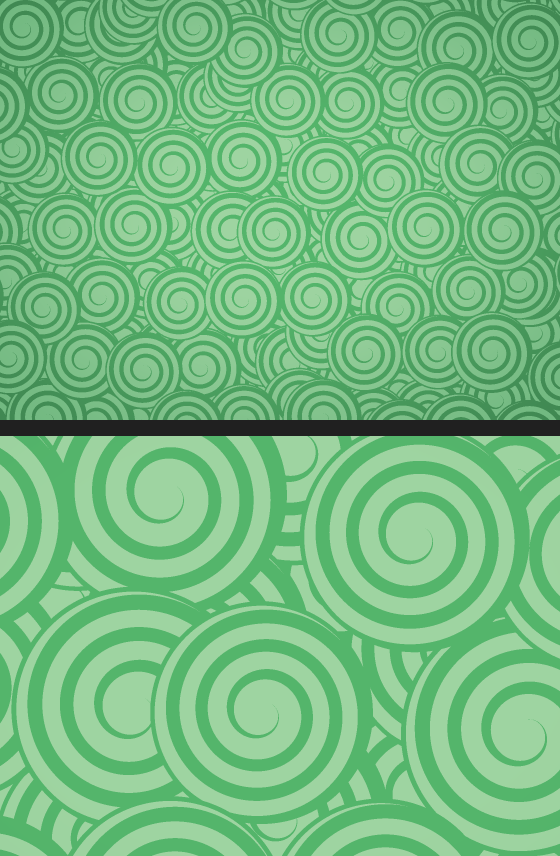
Top, the full canvas; bottom, a detail of the centre.
Write a WebGL 2 fragment shader that draws this pattern.

```glsl
#version 300 es
precision highp float;
// Overlapping two-tone green spiral discs in staggered layers, under a soft vignette.

uniform vec2 u_resolution;
out vec4 fragColor;

const float TAU = 6.283185;
const int LAYERS = 3;
const int SAMPLES = 3;                      // per axis, for edge smoothing
const vec2 SPACING = vec2(0.172, 0.156);    // disc grid, in canvas heights
const float PITCH = 0.26;                   // gap between spiral turns, in disc radii

const vec3 DARK_CENTRE = vec3(0.33, 0.71, 0.42);
const vec3 DARK_CORNER = vec3(0.25, 0.53, 0.32);
const vec3 LIGHT_CENTRE = vec3(0.62, 0.83, 0.63);
const vec3 LIGHT_CORNER = vec3(0.44, 0.72, 0.50);

vec4 hash4(vec2 cell, float seed) {
    vec4 n = vec4(dot(cell, vec2(127.1, 311.7)), dot(cell, vec2(269.5, 183.3)),
                  dot(cell, vec2(419.2, 371.9)), dot(cell, vec2(94.7, 233.6)));
    return fract(sin(n + seed * 57.3) * 43758.5);
}

// 1 on the light ground of a unit disc, 0 on its tapering dark spiral and rim
float spiralLight(vec2 p, float turn) {
    float r = length(p);
    float arm = fract(turn - atan(p.y, p.x) / TAU);
    float winding = max(floor(r / PITCH - arm + 0.5), 0.0);
    float armRadius = PITCH * (winding + arm);
    float halfWidth = (0.044 + 0.021 * armRadius) * smoothstep(0.11, 0.40, armRadius);
    return step(halfWidth, abs(r - armRadius)) * step(r, 0.96);
}

// Light amount of the topmost disc covering the point
float discField(vec2 p, float spacingJitter) {
    float topDepth = -1.0;
    float topTurn = 0.0;
    vec2 topLocal = vec2(0.0);
    for (int layer = 0; layer < LAYERS; layer++) {
        float level = float(layer);
        vec2 grid = p / SPACING + level * vec2(0.5, 1.0 / 3.0);
        float baseRow = floor(grid.y);
        for (int j = -1; j <= 1; j++) {
            float row = baseRow + float(j);
            float stagger = 0.5 * mod(row, 2.0);
            float baseColumn = floor(grid.x - stagger);
            for (int i = -1; i <= 1; i++) {
                vec2 cell = vec2(baseColumn + float(i), row);
                vec4 rnd = hash4(cell, level + 1.0);
                vec2 centre = cell + 0.5 + vec2(stagger, 0.0) + (rnd.xy - 0.5) * spacingJitter;
                float radius = mix(0.080, 0.090, rnd.w) + 0.004 * level;
                vec2 local = (grid - centre) * SPACING / radius;
                float depth = level + 1.4 * rnd.z;
                if (dot(local, local) < 1.0 && depth > topDepth) {
                    topDepth = depth;
                    topLocal = local;
                    topTurn = 0.62 + 0.24 * (fract(rnd.w * 7.0) - 0.5);
                }
            }
        }
    }
    return topDepth < 0.0 ? 0.0 : spiralLight(topLocal, topTurn);
}

void main() {
    // Average a small grid of samples inside each pixel
    float light = 0.0;
    for (int y = 0; y < SAMPLES; y++) {
        for (int x = 0; x < SAMPLES; x++) {
            vec2 offset = (vec2(x, y) + 0.5) / float(SAMPLES) - 0.5;
            light += discField((gl_FragCoord.xy + offset) / u_resolution.y, 0.42);
        }
    }
    light /= float(SAMPLES * SAMPLES);

    // Vignette both greens towards the corners
    float shade = smoothstep(0.15, 0.75, length(gl_FragCoord.xy / u_resolution - 0.5));
    vec3 dark = mix(DARK_CENTRE, DARK_CORNER, shade);
    vec3 pale = mix(LIGHT_CENTRE, LIGHT_CORNER, shade);
    fragColor = vec4(mix(dark, pale, light), 1.0);
}
```
